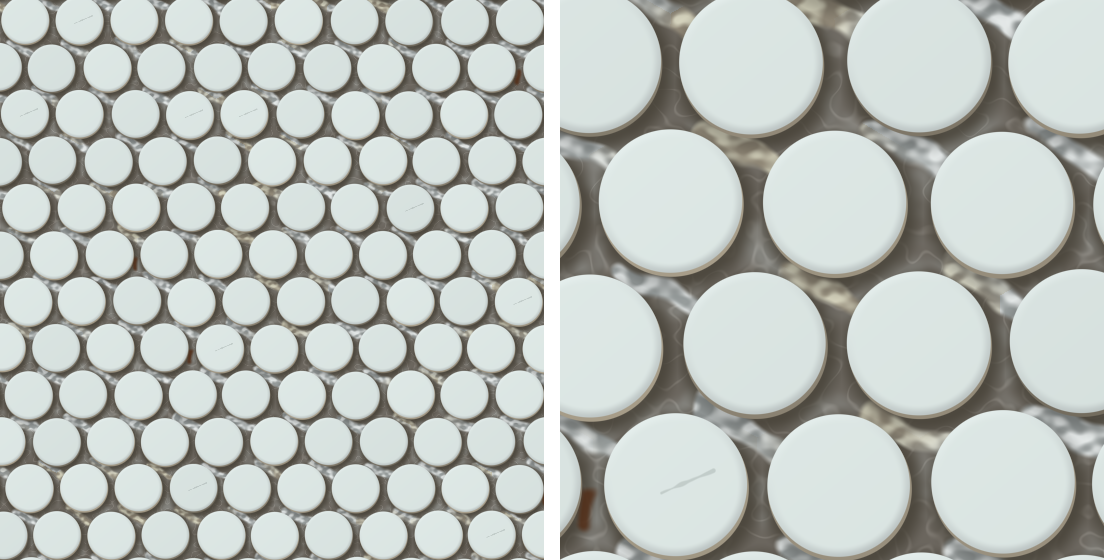
Left, the full canvas; right, a detail of the centre.
This pattern is drawn by a Shadertoy shader. Its source:

```glsl
// Staggered sheet of white ceramic penny tiles on a grey backing with glossy mesh.
// A 3x3 cell search finds the nearest discs, their shadows and the mesh strands;
// gradient noise warps the strands, mottles the backing and wears the tiles.

const float ROWS = 12.0;       // row heights that fill the canvas
const float ROW_STEP = 1.0016;
const float RADIUS = 0.515;
const vec2 ANCHOR = vec2(11.125, 0.539);

const vec3 GLAZE = vec3(0.855, 0.895, 0.885);
const vec3 RIM_SHADE = vec3(0.70, 0.73, 0.73);
const vec3 CLAY = vec3(0.67, 0.63, 0.55);
const vec3 BACKING = vec3(0.42, 0.40, 0.37);
const vec3 BACKING_LIGHT = vec3(0.53, 0.53, 0.51);
const vec3 SHADOW = vec3(0.28, 0.26, 0.22);
const vec3 RUST = vec3(0.32, 0.17, 0.08);

vec2 hash2(vec2 p) {
    vec3 q = fract(p.xyx * vec3(0.1031, 0.1030, 0.0973));
    q += dot(q, q.yzx + 33.33);
    return fract((q.xx + q.yz) * q.zy);
}

float gradientNoise(vec2 p) {
    vec2 i = floor(p), f = fract(p);
    vec2 u = f * f * f * (f * (f * 6.0 - 15.0) + 10.0);
    vec2 e = vec2(0.0, 1.0);
    float a = dot(hash2(i) * 2.0 - 1.0, f);
    float b = dot(hash2(i + e.yx) * 2.0 - 1.0, f - e.yx);
    float c = dot(hash2(i + e.xy) * 2.0 - 1.0, f - e.xy);
    float d = dot(hash2(i + e.yy) * 2.0 - 1.0, f - e.yy);
    return mix(mix(a, b, u.x), mix(c, d, u.x), u.y);
}

float segment(vec2 p, vec2 a, vec2 b) {
    vec2 d = b - a;
    return length(p - a - d * clamp(dot(p - a, d) / dot(d, d), 0.0, 1.0));
}

float coverage(float dist, float aa) {
    return 1.0 - smoothstep(-aa, aa, dist);
}

// Columns tighten slightly toward the lower rows.
float columnStep(float row) {
    return 1.164 + 0.0013 * row;
}

float stagger(float row) {
    return 0.5 * (1.0 - mod(row, 2.0));
}

vec2 tileCenter(vec2 cell) {
    vec2 jitter = (hash2(cell + 57.0) - 0.5) * 0.04;
    return ANCHOR + vec2((cell.x + stagger(cell.y)) * columnStep(cell.y), cell.y * ROW_STEP) + jitter;
}

// Grey backing with faint fibre lines.
vec3 backing(vec2 p) {
    float mottle = gradientNoise(p * 2.3) + 0.5 * gradientNoise(p * 7.0);
    vec3 col = mix(BACKING, BACKING_LIGHT, smoothstep(-0.25, 0.5, mottle));
    float fibre = 1.0 - smoothstep(0.0, 0.07, abs(gradientNoise(p * 5.5 + 20.0)));
    return col + 0.07 * fibre;
}

// Translucent strand, cool white or cream, with glints along it.
vec3 strand(vec2 p, float tint) {
    float cream = smoothstep(0.05, 0.35, gradientNoise(p * 0.45 + 4.0) + 0.3 * (tint - 0.5));
    float glint = smoothstep(-0.25, 0.3, gradientNoise(p * vec2(8.0, 11.0)));
    vec3 base = mix(RIM_SHADE, CLAY, cream);
    return mix(base * 0.85, mix(vec3(0.93, 0.95, 0.95), vec3(0.86, 0.85, 0.76), cream), glint);
}

// Glazed face with a soft bevel and rare scratches or stains.
vec3 glaze(vec2 q, float dist, vec2 rnd) {
    vec2 dir = q / max(length(q), 0.001);
    float light = dot(dir, normalize(vec2(-0.5, 0.85)));
    float bevel = smoothstep(-0.075, 0.0, dist);
    vec3 col = GLAZE + (rnd.x - 0.5) * 0.025 + 0.012 * dot(q, vec2(-0.5, 0.6));
    col = mix(col, RIM_SHADE, bevel * (0.3 - 0.45 * min(light, 0.0)));
    col += 0.08 * bevel * max(light, 0.0);
    float scratch = segment(q, vec2(-0.1, -0.06), vec2(0.27, 0.1)) + 0.02 * gradientNoise(q * 9.0);
    col -= 0.1 * step(0.95, rnd.y) * (1.0 - smoothstep(0.004, 0.018, scratch));
    float stain = smoothstep(0.12, 0.25, gradientNoise(q * 7.0 + rnd * 30.0) - length(q) * 0.3);
    return mix(col, CLAY, 0.5 * stain * step(rnd.y, 0.025));
}

void mainImage(out vec4 fragColor, in vec2 fragCoord) {
    vec2 p = fragCoord / iResolution.y * ROWS;
    float aa = 0.75 * ROWS / iResolution.y;
    vec2 warp = 0.09 * vec2(gradientNoise(p * 3.5), gradientNoise(p * 3.5 + 40.0));

    // Nearest face, clay edge, shadow, strand and rust distances
    float face = 9.0, edge = 9.0, shade = 9.0, mesh = 9.0, rust = 9.0;
    vec2 local = vec2(0.0), id = vec2(0.0);
    float baseRow = floor((p.y - ANCHOR.y) / ROW_STEP + 0.5);
    for (float j = -1.0; j <= 1.0; j++) {
        float row = baseRow + j;
        float column = floor((p.x - ANCHOR.x) / columnStep(row) - stagger(row) + 0.5);
        for (float i = -1.0; i <= 1.0; i++) {
            vec2 cell = vec2(column + i, row);
            vec2 q = p - tileCenter(cell);
            vec2 rnd = hash2(cell + 91.0);
            float dist = length(q) - RADIUS + 0.008 * rnd.x;
            if (dist < face) { face = dist; local = q; id = cell; }
            edge = min(edge, length(q - vec2(0.008, -0.026)) - RADIUS);
            shade = min(shade, length(q - vec2(0.035, -0.065)) - RADIUS);
            vec2 tilt = vec2(0.0, 0.12 * (rnd.x - 0.5));
            float bar = segment(q + warp, vec2(-0.34, -0.48) + tilt, vec2(0.32, -0.84) - tilt);
            mesh = min(mesh, bar - 0.055 - 0.045 * rnd.y);
            float spot = segment(q + warp, vec2(0.56, -0.1), vec2(0.55, -0.3)) - 0.05;
            rust = min(rust, spot + step(0.012, rnd.y));
        }
    }

    // Layers from the backing up to the glaze
    vec2 wear = hash2(id + 13.0);
    float shadow = 1.0 - smoothstep(-0.03, 0.14, shade);
    vec3 col = mix(backing(p), SHADOW, 0.85 * shadow);
    col = mix(col, strand(p, wear.x) * (1.0 - 0.22 * shadow), 0.92 * coverage(mesh, aa + 0.02));
    col = mix(col, RUST, 0.8 * coverage(rust, aa + 0.03));
    col = mix(col, CLAY * mix(0.65, 1.0, wear.x), coverage(edge, aa));
    col = mix(col, glaze(local, face, wear), coverage(face, aa));
    fragColor = vec4(clamp(col, 0.0, 1.0), 1.0);
}
```
